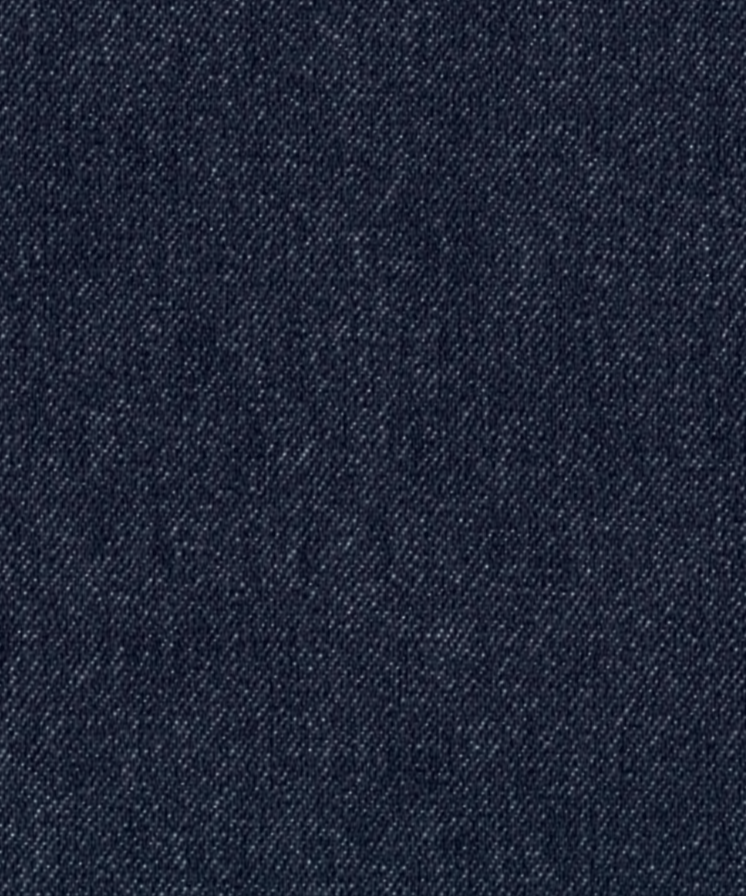
This texture is drawn by a Shadertoy shader. Its source:

```glsl
// Dark indigo denim: a 3/1 twill whose pale weft flecks climb to the right
// in steep ribs over dark vertical warp threads. Each fleck is a small dot on
// a sheared lattice; gradient noise adds yarn grain, streaks and wear.

const vec2  THREADS       = vec2(280.0, 194.0); // warp and weft threads per canvas height
const float TWILL_REPEAT  = 3.0;                // warp threads between flecks in a row
const vec2  FLECK_RADIUS  = vec2(0.66, 0.43);   // in thread units
const float FLECK_SLANT   = 0.15;
const float FLECK_JITTER  = 0.34;
const float WEAVE_WOBBLE  = 0.60;               // rib waviness, in threads
const float WARP_LEVEL    = 0.135;
const float GRAIN_AMOUNT  = 0.42;
const float STREAK_AMOUNT = 0.17;
const float WEAR_AMOUNT   = 0.050;
const vec3  INDIGO_SHADOW = vec3(0.030, 0.050, 0.118);
const vec3  WEFT_PALE     = vec3(0.332, 0.360, 0.420);
const vec3  TEAL_TINT     = vec3(-0.014, 0.010, 0.004);

vec2 hash2(vec2 p) {
    vec3 q = fract(p.xyx * vec3(0.1031, 0.1030, 0.0973));
    q += dot(q, q.yzx + 33.33);
    return fract((q.xx + q.yz) * q.zy);
}

vec2 gradientAt(vec2 cell) {
    float angle = 6.2832 * hash2(cell).x;
    return vec2(cos(angle), sin(angle));
}

float gradientNoise(vec2 p) {
    vec2 i = floor(p), f = fract(p);
    vec2 s = f * f * f * (f * (f * 6.0 - 15.0) + 10.0);
    vec2 e = vec2(0.0, 1.0);
    float a = dot(gradientAt(i), f);
    float b = dot(gradientAt(i + e.yx), f - e.yx);
    float c = dot(gradientAt(i + e.xy), f - e.xy);
    float d = dot(gradientAt(i + e.yy), f - e.yy);
    return mix(mix(a, b, s.x), mix(c, d, s.x), s.y);
}

// Sum of the weft flecks around a point given in thread units.
float weftFlecks(vec2 thread) {
    float row = floor(thread.y);
    float light = 0.0;
    for (float n = -1.0; n <= 1.0; n++) {
        float r = row + n;
        float along = (thread.x - r) / TWILL_REPEAT;
        float k = floor(along + 0.5);
        vec2 rnd = hash2(vec2(k, r) + 57.0);
        vec2 d = vec2((along - k) * TWILL_REPEAT, thread.y - r - 0.5);
        d += FLECK_JITTER * (rnd.yx - 0.5);
        d.x -= FLECK_SLANT * d.y;
        d /= FLECK_RADIUS * (0.85 + 0.3 * rnd.y);
        float brightness = 0.24 + 0.58 * rnd.x + 0.50 * pow(rnd.x, 9.0);
        light += brightness * exp(-dot(d, d));
    }
    return light;
}

void mainImage(out vec4 fragColor, in vec2 fragCoord) {
    vec2 uv = fragCoord / iResolution.y;

    // Slightly uneven weave
    vec2 thread = uv * THREADS;
    thread.x += WEAVE_WOBBLE * gradientNoise(uv * vec2(24.0, 15.0));
    thread.y += WEAVE_WOBBLE * gradientNoise(uv * vec2(17.0, 28.0) + 40.0);

    // Wear patches and long, thin vertical streaks
    float wear = 0.7 * gradientNoise(uv * vec2(9.0, 4.5) + 11.0)
               + 0.6 * gradientNoise(uv * vec2(37.0, 26.0) + 73.0);
    float streak = gradientNoise(vec2(thread.x * 0.82, uv.y * 9.0) + 19.0);

    // Dark warp with twisted-yarn grain, drawn out along the threads
    float grain = gradientNoise(thread * vec2(0.95, 0.72) + 131.0);
    float warp = WARP_LEVEL + GRAIN_AMOUNT * grain
               + STREAK_AMOUNT * streak + WEAR_AMOUNT * wear;

    // Pale weft, stronger where worn
    float weft = weftFlecks(thread) * (1.0 + 0.32 * wear + 0.40 * streak);

    float light = max(warp + weft, -0.06);
    vec3 color = mix(INDIGO_SHADOW, WEFT_PALE, light);
    float tint = gradientNoise(uv * vec2(60.0, 40.0) + 90.0)
               + 0.4 * smoothstep(0.25, 0.0, uv.y);
    color += TEAL_TINT * tint;

    fragColor = vec4(clamp(color, 0.0, 1.0), 1.0);
}
```
